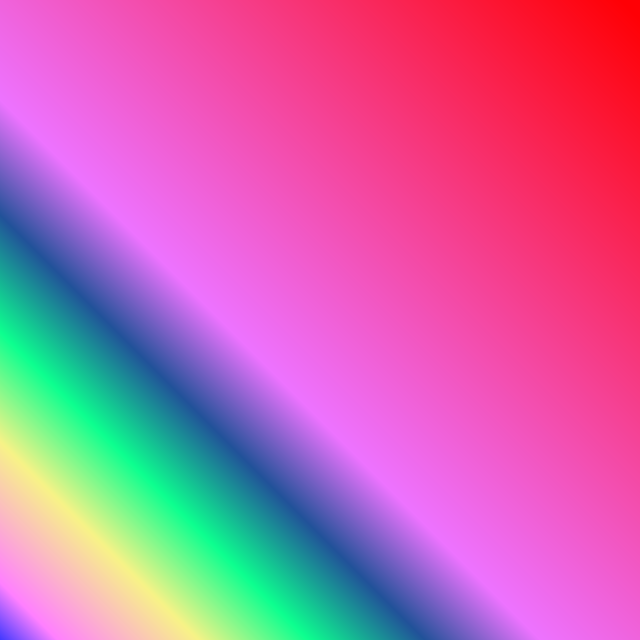
A Shadertoy shader for this background:

```glsl
#define CORNER_BLUE vec3(0.25, 0.22, 1.00)
#define PINK vec3(1.00, 0.50, 1.00)
#define YELLOW vec3(0.97, 0.95, 0.53)
#define GREEN vec3(0.05, 1.00, 0.56)
#define NAVY vec3(0.13, 0.32, 0.60)
#define VIOLET vec3(0.93, 0.45, 1.00)
#define RED vec3(1.00, 0.00, 0.02)
#define STOP_COUNT 7

// Piecewise linear ramp: rgb is the colour, w its place along the diagonal
vec3 diagonalRamp(float place) {
    vec4 stops[STOP_COUNT] = vec4[STOP_COUNT](
        vec4(CORNER_BLUE, 0.000),
        vec4(PINK, 0.045),
        vec4(YELLOW, 0.155),
        vec4(GREEN, 0.241),
        vec4(NAVY, 0.332),
        vec4(VIOLET, 0.422),
        vec4(RED, 0.985));

    vec3 color = stops[0].rgb;
    for (int i = 1; i < STOP_COUNT; i++) {
        float blend = (place - stops[i - 1].w) / (stops[i].w - stops[i - 1].w);
        color = mix(color, stops[i].rgb, clamp(blend, 0.0, 1.0));
    }
    return color;
}

void mainImage(out vec4 fragColor, in vec2 fragCoord) {
    vec2 uv = fragCoord / iResolution.xy;

    // Distance from the lower left corner (0) to the upper right corner (1)
    float place = 0.5 * (uv.x + uv.y);
    fragColor = vec4(diagonalRamp(place), 1.0);
}
```
